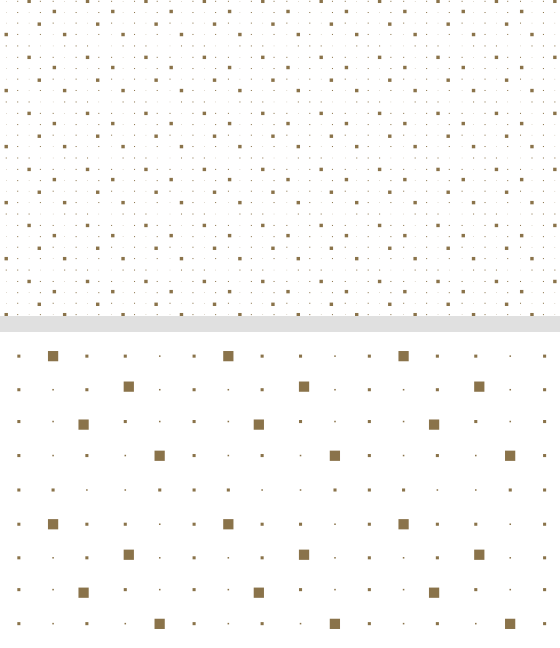
Top, the full canvas; bottom, a detail of the centre.
A Shadertoy shader for this pattern:

```glsl
const float UNITS_HIGH = 432.0;            // design units in the canvas height
const vec2 TILE = vec2(79.86, 76.6);       // one repeat, in design units
const vec3 PAPER = vec3(1.0);
const vec3 BRONZE = vec3(0.54, 0.45, 0.29);
const float ACCENT_SIZE = 4.67;
const float DOT_SIZE = 1.4;
const float SPECK_SIZE = 0.7;

// Lattice lines inside a tile, measured from the top left
const float COLUMNS[5] = float[5](8.55, 24.2, 39.8, 55.2, 72.7);
const float ROWS[5] = float[5](1.8, 17.1, 31.6, 47.1, 62.8);

// Large squares; two of them sit slightly off the lattice
const vec2 ACCENTS[4] = vec2[4](
    vec2(39.8, 1.8), vec2(74.3, 15.7), vec2(53.7, 33.0), vec2(8.5, 47.2));

// Row by row: 1 = dot, 0 = speck
const int IS_DOT[25] = int[25](
    0, 1, 0, 1, 1,
    0, 1, 0, 1, 0,
    0, 1, 0, 0, 1,
    0, 1, 0, 1, 0,
    1, 1, 1, 0, 0);

// Share of a pixel covered by a square that repeats with the tile
float squareCoverage(vec2 point, vec2 center, float size, float pixel) {
    vec2 offset = point - center;
    offset -= TILE * floor(offset / TILE + 0.5);
    vec2 overlap = 0.5 * (size + pixel) - abs(offset);
    overlap = clamp(overlap, 0.0, min(size, pixel)) / pixel;
    return overlap.x * overlap.y;
}

void mainImage(out vec4 fragColor, in vec2 fragCoord) {
    float pixel = UNITS_HIGH / iResolution.y;
    vec2 point = vec2(fragCoord.x, iResolution.y - fragCoord.y) * pixel;
    float ink = 0.0;

    // Fine dots and specks
    for (int row = 0; row < 5; row++) {
        for (int column = 0; column < 5; column++) {
            vec2 center = vec2(COLUMNS[column], ROWS[row]);
            float size = IS_DOT[row * 5 + column] == 1 ? DOT_SIZE : SPECK_SIZE;
            ink = max(ink, squareCoverage(point, center, size, pixel));
        }
    }

    // Large squares
    for (int i = 0; i < 4; i++) {
        ink = max(ink, squareCoverage(point, ACCENTS[i], ACCENT_SIZE, pixel));
    }

    fragColor = vec4(mix(PAPER, BRONZE, ink), 1.0);
}
```
